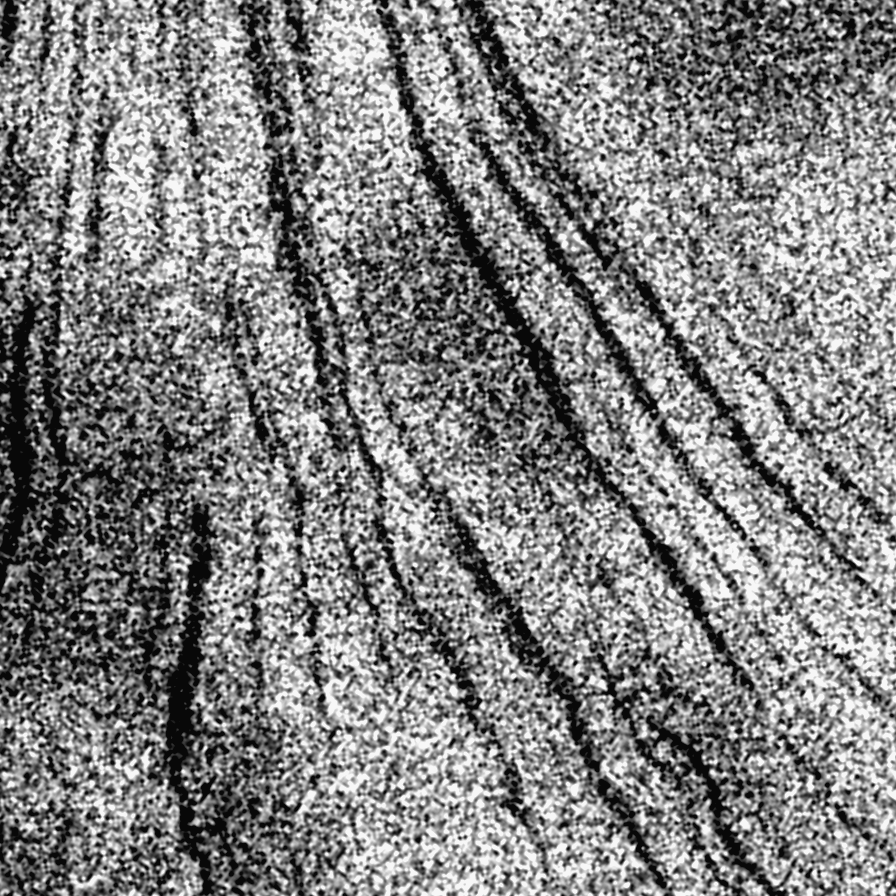
Reproduce this texture procedurally as a three.js fragment shader.

```glsl
// Grainy grey speckle over a fanning flow of dark creases, soft streaks and shadow patches.
varying vec2 vUv;

const float BASE_TONE = 0.665;
const float BLACK_LEVEL = 0.03;
const float WHITE_LEVEL = 0.97;
const float GRAIN_FREQ = 205.0;
const float GRAIN_CONTRAST = 1.65;
const float FAN_AXIS = 0.15;
const float FAN_SPREAD = 1.2;
const float FLOW_WOBBLE = 0.045;
const float STREAK_CONTRAST = 0.30;
const float CLOUD_CONTRAST = 0.22;
const float PATCH_DEPTH = 0.40;
const float CREASE_LANES = 20.0;
const float CREASE_WIDTH = 0.0085;
const float CREASE_DEPTH = 0.62;

float hash(vec2 p) {
  vec3 q = fract(vec3(p.xyx) * 0.1031);
  q += dot(q, q.yzx + 33.33);
  return fract((q.x + q.y) * q.z);
}

float noise(vec2 p) {
  vec2 cell = floor(p);
  vec2 f = fract(p);
  f = f * f * (3.0 - 2.0 * f);
  float low = mix(hash(cell), hash(cell + vec2(1.0, 0.0)), f.x);
  float high = mix(hash(cell + vec2(0.0, 1.0)), hash(cell + 1.0), f.x);
  return mix(low, high, f.y);
}

vec2 rotate(vec2 p, float angle) {
  float c = cos(angle);
  float s = sin(angle);
  return vec2(c * p.x - s * p.y, s * p.x + c * p.y);
}

float fbm(vec2 p) {
  float sum = 0.0;
  float weight = 0.5;
  for (int i = 0; i < 4; i++) {
    sum += weight * noise(p);
    p = rotate(p, 0.6) * 2.1 + 17.0;
    weight *= 0.5;
  }
  return sum / 0.9375;
}

// Soft elliptical patch, turned by an angle.
float patchMask(vec2 p, vec2 center, vec2 radius, float angle) {
  vec2 d = rotate(p - center, -angle) / radius;
  return exp(-pow(dot(d, d), 1.4));
}

// Coordinate across the flow: streams run down and fan out from the axis.
float acrossFlow(vec2 p) {
  float wobble = (fbm(p * 4.5 + 3.0) - 0.5) * FLOW_WOBBLE;
  return (p.x - FAN_AXIS) * exp(-FAN_SPREAD * (1.0 - p.y)) + wobble;
}

// Broken dark lines, one per lane of the flow, in a coarse and a fine layer.
float creases(float across, float depth) {
  float dark = 0.0;
  for (int i = 0; i < 2; i++) {
    float layer = float(i);
    float lanes = CREASE_LANES * (1.0 + 0.7 * layer);
    float lane = across * lanes + 40.0 + 0.37 * layer;
    float id = floor(lane);
    float offset = 0.35 + 0.3 * hash(vec2(id, 5.0 + layer));
    float dist = abs(fract(lane) - offset) / lanes * exp(FAN_SPREAD * depth);
    float run = noise(vec2(id * 7.0 + 0.5, depth * 4.5 + 9.0 * layer));
    float present = smoothstep(0.42, 0.62, run);
    float width = CREASE_WIDTH * (0.6 + 0.8 * run) * (1.0 - 0.3 * layer);
    float line = 1.0 - smoothstep(0.25 * width, 1.5 * width, dist);
    dark = max(dark, line * present * (1.0 - 0.35 * layer));
  }
  return dark * (1.0 - smoothstep(0.36, 0.58, across));
}

// Two turned noise grids, so that the grain shows no lattice.
float grain(vec2 p) {
  float a = noise(rotate(p, 0.5) * GRAIN_FREQ + 300.0);
  float b = noise(rotate(p, -0.9) * GRAIN_FREQ * 1.2 + 500.0);
  return (a + b) * 0.5 - 0.5;
}

void main() {
  vec2 p = vUv;
  float depth = 1.0 - p.y;
  float across = acrossFlow(p);

  // Large shadows and lights with ragged borders
  vec2 ragged = p + 0.16 * (vec2(fbm(p * 6.0), fbm(p * 6.0 + 50.0)) - 0.5);
  float shadow = patchMask(ragged, vec2(0.06, 0.43), vec2(0.19, 0.20), 0.0);
  shadow += 0.85 * patchMask(ragged, vec2(0.25, 0.17), vec2(0.08, 0.16), 0.5);
  shadow += 0.75 * patchMask(ragged, vec2(0.08, 0.02), vec2(0.26, 0.08), 0.0);
  shadow += 0.90 * patchMask(ragged, vec2(0.88, 0.95), vec2(0.16, 0.13), 0.3);
  shadow += 0.75 * patchMask(ragged, vec2(0.53, 0.63), vec2(0.09, 0.20), 0.55);
  shadow += 0.60 * patchMask(ragged, vec2(0.0, 0.78), vec2(0.06, 0.09), 0.0);
  shadow += 0.35 * patchMask(ragged, vec2(0.74, 0.20), vec2(0.07, 0.22), 0.75);
  float light = patchMask(ragged, vec2(0.14, 0.86), vec2(0.11, 0.22), 0.0);
  light += 0.8 * patchMask(ragged, vec2(0.91, 0.35), vec2(0.06, 0.16), 0.8);

  // Streaks along the flow and uneven clouds
  float streaks = 0.55 * noise(vec2(across * 22.0 + 60.0, depth * 3.0));
  streaks += 0.45 * noise(vec2(across * 55.0 + 90.0, depth * 6.0));

  float tone = BASE_TONE - PATCH_DEPTH * min(shadow, 1.0) + 0.10 * light;
  tone += STREAK_CONTRAST * (streaks - 0.5);
  tone += CLOUD_CONTRAST * (fbm(p * 9.0 + 20.0) - 0.5);
  tone -= CREASE_DEPTH * creases(across, depth);
  tone += GRAIN_CONTRAST * grain(p);

  gl_FragColor = vec4(vec3(clamp(tone, BLACK_LEVEL, WHITE_LEVEL)), 1.0);
}
```
